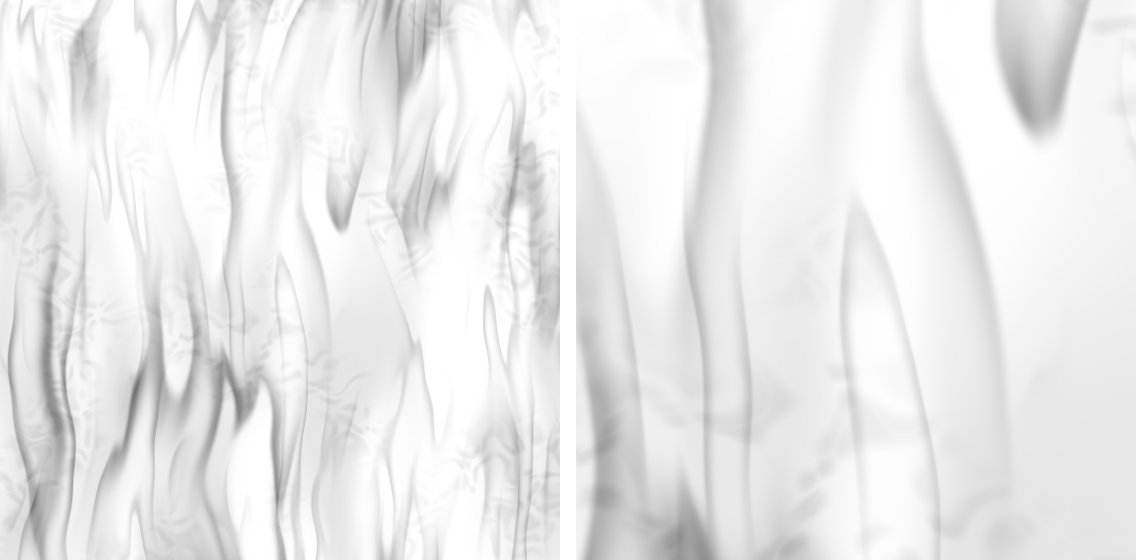
Left: the whole. Right: its middle third, enlarged.
Reproduce this texture procedurally as a Shadertoy shader.

```glsl
// Draws white marble with soft grey veins that run and meander vertically.

const vec3  STONE        = vec3(1.0);
const vec2  COARSE_FREQ  = vec2(6.5, 1.15);
const vec2  MEDIUM_FREQ  = vec2(11.5, 1.9);
const vec2  FINE_FREQ    = vec2(21.0, 3.2);
const float COARSE_DEPTH = 0.48;
const float MEDIUM_DEPTH = 0.30;
const float FINE_DEPTH   = 0.14;
const float MIST_DEPTH   = 0.10;
const float WISP_DEPTH   = 0.07;
const float SHARP_SIDE   = 0.10;  // vein falloff on its crisp flank
const float SOFT_SIDE    = 0.30;  // vein falloff on its smeared flank
const float MEANDER      = 0.035;
const float MAX_DEPTH    = 0.60;
const float TAU          = 6.28319;

vec2 hash2(vec2 p) {
    vec3 h = fract(vec3(p.xyx) * vec3(0.1031, 0.1030, 0.0973));
    h += dot(h, h.yzx + 33.33);
    return fract((h.xx + h.yz) * h.zy);
}

float cornerSlope(vec2 cell, vec2 offset) {
    float angle = TAU * hash2(cell).x;
    return dot(vec2(cos(angle), sin(angle)), offset);
}

float gradientNoise(vec2 p) {
    vec2 i = floor(p), f = fract(p);
    vec2 u = f * f * f * (f * (f * 6.0 - 15.0) + 10.0);
    vec2 e = vec2(1.0, 0.0);
    float low  = mix(cornerSlope(i, f), cornerSlope(i + e, f - e), u.x);
    float high = mix(cornerSlope(i + e.yx, f - e.yx), cornerSlope(i + 1.0, f - 1.0), u.x);
    return mix(low, high, u.y);
}

// Distance to the nearest scattered seed
float cellular(vec2 p) {
    vec2 i = floor(p), f = fract(p);
    float nearest = 2.0;
    for (int y = -1; y <= 1; y++)
    for (int x = -1; x <= 1; x++) {
        vec2 cell = vec2(x, y);
        nearest = min(nearest, length(cell + hash2(i + cell) - f));
    }
    return nearest;
}

// Layered sines and noise bend the vertical grain sideways
vec2 meander(vec2 p) {
    float sway = 0.010 * sin(TAU * (1.3 * p.y + 0.6 * p.x))
               + 0.005 * sin(TAU * (3.1 * p.y - 1.1 * p.x) + 1.7);
    sway += MEANDER * gradientNoise(p * vec2(3.2, 4.0) + 41.3);
    sway += 0.011 * gradientNoise(p * vec2(10.0, 9.0) + 17.9);
    return p + vec2(sway, 0.0);
}

// Veins follow the zero line of stretched noise and fade in and out
float veins(vec2 p, vec2 freq, float seed) {
    vec2 q = p * freq + seed;
    float n = gradientNoise(q) + 0.5 * gradientNoise(q * 1.73 + 7.37);
    float width = n > 0.0 ? SOFT_SIDE : SHARP_SIDE;
    float ridge = 1.0 - smoothstep(0.0, width, abs(n));
    float presence = gradientNoise(p * freq * vec2(0.5, 1.2) + seed * 1.9 + 3.4);
    return pow(ridge, 1.6) * smoothstep(-0.17, 0.43, presence);
}

// Broad pale shading between the veins
float mist(vec2 p) {
    float n = gradientNoise(p * vec2(5.0, 1.4) + 63.2)
            + 0.6 * gradientNoise(p * vec2(15.0, 3.0) + 29.6);
    return smoothstep(-0.12, 0.55, n);
}

// Small curled smudges gathered in loose patches
float wisps(vec2 p) {
    vec2 curl = vec2(gradientNoise(p * 19.0 + 5.1), gradientNoise(p * 19.0 + 83.7));
    float blot = 1.0 - smoothstep(0.08, 0.55, cellular(p * vec2(21.0, 29.0) + 2.0 * curl));
    float patches = smoothstep(-0.05, 0.35, gradientNoise(p * vec2(6.0, 4.5) + 52.8));
    return blot * patches;
}

void mainImage(out vec4 fragColor, in vec2 fragCoord) {
    vec2 uv = fragCoord / iResolution.y;
    vec2 p = meander(uv);

    // Three sizes of vein, brushed with fine streaks along the grain
    float depth = COARSE_DEPTH * veins(p, COARSE_FREQ, 11.3)
                + MEDIUM_DEPTH * veins(p, MEDIUM_FREQ, 37.6)
                + FINE_DEPTH   * veins(p, FINE_FREQ, 71.8);
    depth *= 1.0 + 0.6 * gradientNoise(p * vec2(55.0, 4.0) + 23.5);

    // Faint shading in the pale stone
    depth += MIST_DEPTH * mist(p) + WISP_DEPTH * wisps(uv);

    fragColor = vec4(STONE * (1.0 - min(depth, MAX_DEPTH)), 1.0);
}
```
